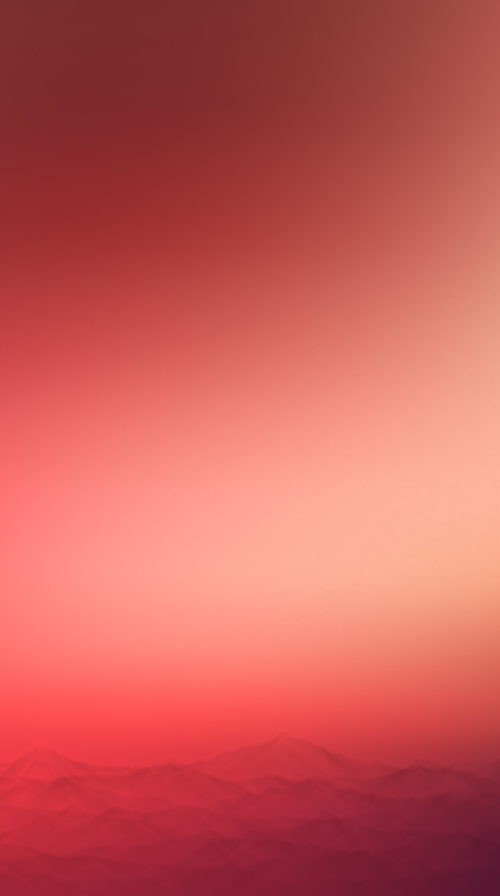
Write a WebGL 1 fragment shader that draws this background.

```glsl
precision highp float;
// A hazy red sky with a diagonal peach glow above dim, dusty mountains.
// Colour bands curve across the width and blend downwards; the ground is a
// stack of uneven ridges whose flanks carry soft slanting folds.

#define RIDGES 8
#define RIDGE_TOP 0.144
#define RIDGE_STEP 0.019
#define PEAK_HEIGHT 0.038
#define PEAK_SPACING 0.50
#define ROUGHNESS 0.030
#define RIDGE_SHADE 0.10
#define FOLDS 0.24
#define CREST_LIGHT 0.020
#define GRAIN 0.010
#define BAND_BLUR 0.012

uniform vec2 u_resolution;

float hash(vec2 p) {
  vec3 q = fract(p.xyx * 0.1031);
  q += dot(q, q.yzx + 33.33);
  return fract((q.x + q.y) * q.z);
}

float noise(vec2 p) {
  vec2 cell = floor(p), f = fract(p);
  f = f * f * (3.0 - 2.0 * f);
  return mix(mix(hash(cell), hash(cell + vec2(1.0, 0.0)), f.x),
             mix(hash(cell + vec2(0.0, 1.0)), hash(cell + 1.0), f.x), f.y);
}

// Folded noise gives sharp crests.
float crests(vec2 p) {
  float sum = 0.0, weight = 0.5;
  for (int i = 0; i < 5; i++) {
    sum += weight * (1.0 - abs(2.0 * noise(p) - 1.0));
    p = p * 2.03 + vec2(7.1, 3.7);
    weight *= 0.5;
  }
  return sum;
}

// Smooth curve through the left, middle and right colours.
vec3 across(float x, vec3 left, vec3 middle, vec3 right) {
  return left * (1.0 - x) * (1.0 - 2.0 * x)
       + middle * 4.0 * x * (1.0 - x)
       + right * x * (2.0 * x - 1.0);
}

float ramp(float a, float b, float v) {
  return clamp((v - a) / (b - a), 0.0, 1.0);
}

vec3 backdrop(float x, float depth) {
  // Dark upper sky
  vec3 c = across(x, vec3(0.49, 0.19, 0.19), vec3(0.50, 0.19, 0.18), vec3(0.67, 0.32, 0.29));
  c = mix(c, across(x, vec3(0.51, 0.17, 0.18), vec3(0.54, 0.19, 0.19), vec3(0.74, 0.37, 0.33)), ramp(0.00, 0.13, depth));
  c = mix(c, across(x, vec3(0.60, 0.18, 0.19), vec3(0.68, 0.24, 0.23), vec3(0.83, 0.49, 0.42)), ramp(0.13, 0.26, depth));
  c = mix(c, across(x, vec3(0.79, 0.27, 0.28), vec3(0.86, 0.41, 0.37), vec3(0.93, 0.63, 0.54)), ramp(0.26, 0.39, depth));
  // Peach glow
  c = mix(c, across(x, vec3(0.92, 0.37, 0.37), vec3(0.96, 0.54, 0.48), vec3(0.98, 0.68, 0.59)), ramp(0.39, 0.47, depth));
  c = mix(c, across(x, vec3(1.00, 0.45, 0.45), vec3(1.00, 0.64, 0.58), vec3(1.00, 0.71, 0.62)), ramp(0.47, 0.55, depth));
  c = mix(c, across(x, vec3(1.00, 0.51, 0.49), vec3(1.00, 0.68, 0.60), vec3(0.98, 0.67, 0.53)), ramp(0.55, 0.645, depth));
  c = mix(c, across(x, vec3(1.00, 0.45, 0.43), vec3(1.00, 0.54, 0.48), vec3(0.87, 0.44, 0.36)), ramp(0.645, 0.73, depth));
  // Red horizon and dim ground
  c = mix(c, across(x, vec3(1.00, 0.29, 0.31), vec3(0.99, 0.30, 0.30), vec3(0.80, 0.28, 0.27)), ramp(0.73, 0.80, depth));
  c = mix(c, across(x, vec3(0.91, 0.22, 0.26), vec3(0.80, 0.20, 0.25), vec3(0.56, 0.17, 0.22)), ramp(0.80, 0.855, depth));
  c = mix(c, across(x, vec3(0.78, 0.18, 0.23), vec3(0.63, 0.15, 0.22), vec3(0.40, 0.11, 0.20)), ramp(0.855, 0.915, depth));
  return mix(c, across(x, vec3(0.57, 0.13, 0.20), vec3(0.48, 0.11, 0.19), vec3(0.31, 0.08, 0.18)), ramp(0.915, 1.0, depth));
}

// Brightness of the ground: shadow under each crest, folds down the flanks.
float terrain(vec2 uv) {
  float light = 1.0 + 0.11 * (1.0 - smoothstep(0.09, 0.17, uv.y));
  for (int i = 0; i < RIDGES; i++) {
    float layer = float(i);
    float offset = (uv.x - 0.57 - 0.27 * layer) / PEAK_SPACING;
    float peak = floor(offset + 0.5);
    float reach = abs(offset - peak) * PEAK_SPACING;
    float size = 1.0 - 0.5 * fract(abs(peak) * 0.9 + layer * 0.38);
    float rough = crests(vec2(uv.x * 6.0 + layer * 9.3, layer * 4.7)) - 0.5;
    float height = RIDGE_TOP - RIDGE_STEP * layer + ROUGHNESS * rough
                 + PEAK_HEIGHT * size * (exp(-9.0 * reach) - exp(-4.5 * PEAK_SPACING));
    float below = height - uv.y;
    float body = smoothstep(-0.002, 0.005, below);
    float haze = 1.0 - 0.07 * layer;
    float shadow = body * exp(-34.0 * max(below, 0.0));
    float fold = crests(vec2(reach * 15.0 - below * 56.0, uv.x * 6.0 + layer * 5.3)) - 0.5;
    light *= 1.0 - haze * shadow * (RIDGE_SHADE - FOLDS * fold);
    light += CREST_LIGHT * haze * exp(-pow(below / 0.003, 2.0));
  }
  return light;
}

void main() {
  vec2 uv = gl_FragCoord.xy / u_resolution;
  vec3 color = vec3(0.0);
  // Average nearby heights to soften the joins between bands
  for (int i = -2; i <= 2; i++) {
    color += 0.2 * backdrop(uv.x, 1.0 - uv.y + BAND_BLUR * float(i));
  }
  float grain = noise(uv * vec2(140.0, 250.0)) - 0.5;
  color *= terrain(uv) + GRAIN * grain;
  gl_FragColor = vec4(clamp(color, 0.0, 1.0), 1.0);
}
```
